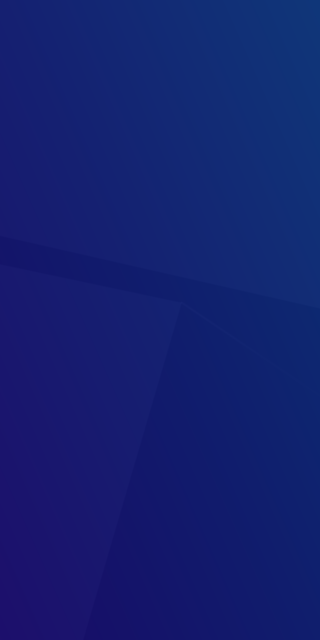
Give the GLSL for this background, as a Shadertoy shader.

```glsl
const vec3 VIOLET = vec3(0.112, 0.058, 0.422);
const vec3 NAVY = vec3(0.080, 0.130, 0.445);
const vec3 TEAL_BLUE = vec3(0.060, 0.213, 0.474);
const vec3 SHADE = vec3(0.017, 0.018, 0.019);

// Signed distance to the line from a to b, positive on its left
float lineSide(vec2 p, vec2 a, vec2 b) {
    vec2 along = normalize(b - a);
    return dot(p - a, vec2(-along.y, along.x));
}

float segmentDistance(vec2 p, vec2 a, vec2 b) {
    vec2 ab = b - a;
    float t = clamp(dot(p - a, ab) / dot(ab, ab), 0.0, 1.0);
    return length(p - a - t * ab);
}

float coverage(float signedDistance, float softness) {
    return smoothstep(-softness, softness, signedDistance);
}

vec3 threeStops(vec3 low, vec3 middle, vec3 high, float t) {
    vec3 lower = mix(low, middle, clamp(t * 2.0, 0.0, 1.0));
    return mix(lower, high, clamp(t * 2.0 - 1.0, 0.0, 1.0));
}

void mainImage(out vec4 fragColor, in vec2 fragCoord) {
    vec2 uv = fragCoord / iResolution.xy;
    vec2 p = uv * vec2(0.5, 1.0);
    float softness = 1.0 / iResolution.y;

    // Diagonal gradient
    float blend = dot(uv, vec2(0.53, 0.47));
    vec3 color = threeStops(VIOLET, NAVY, TEAL_BLUE, blend);

    // Upper sheet and folded lower sheet
    vec2 apex = vec2(0.284, 0.527);
    float upper = lineSide(p, vec2(0.0, 0.6315), vec2(0.5, 0.518));
    float belowBand = -lineSide(p, vec2(0.0, 0.587), apex);
    float leftOfFold = lineSide(p, vec2(0.130, 0.0), apex);
    float lower = min(belowBand, leftOfFold);

    // Shade the gap between the sheets
    float lit = max(coverage(upper, softness), coverage(lower, softness));
    color -= SHADE * (1.0 - lit);

    // Faint crease fading to the right
    vec2 creaseEnd = vec2(0.5, 0.3815);
    float crease = 1.0 - smoothstep(0.0, 2.0 * softness, segmentDistance(p, apex, creaseEnd));
    float fade = 1.0 - 0.8 * smoothstep(apex.x, creaseEnd.x, p.x);
    color += 0.014 * crease * fade;

    fragColor = vec4(color, 1.0);
}
```
